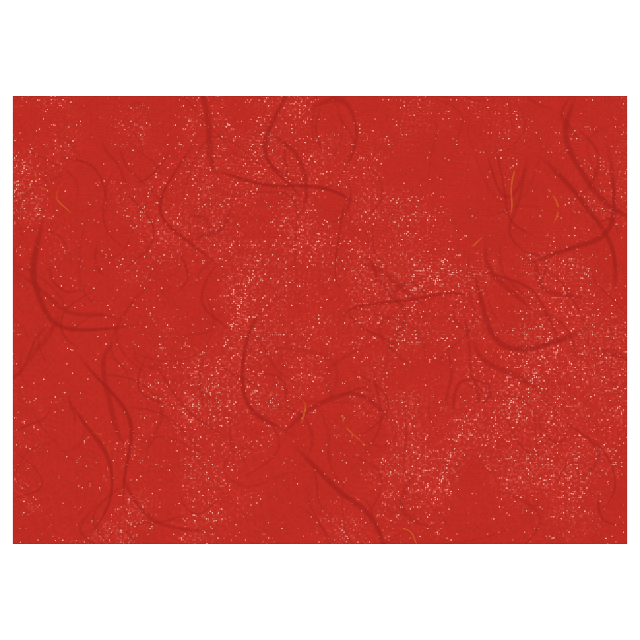
A WebGL 2 fragment shader for this texture:

```glsl
#version 300 es
precision highp float;
// Sheet of red mulberry paper with tangled fibres and pale flecks on white.

#define SHEET_MIN vec2(0.020, 0.150)
#define SHEET_MAX vec2(0.980, 0.850)
#define BASE_RED vec3(0.748, 0.172, 0.136)
#define FIBRE_RED vec3(0.625, 0.130, 0.108)
#define PALE_RED vec3(0.835, 0.310, 0.265)
#define FLECK_PINK vec3(1.0, 0.80, 0.75)
#define GOLD vec3(0.82, 0.42, 0.14)
#define THICK_COUNT 30
#define FINE_COUNT 150
#define GOLD_COUNT 10
#define FLECK_CELLS 330.0
#define GRAIN_CELLS 400.0

uniform vec2 u_resolution;
out vec4 fragColor;

float hash(vec2 p) {
    return fract(sin(dot(p, vec2(127.1, 311.7))) * 43758.5);
}

float noise(vec2 p) {
    vec2 i = floor(p), f = fract(p);
    f = f * f * (3.0 - 2.0 * f);
    return mix(mix(hash(i), hash(i + vec2(1, 0)), f.x),
               mix(hash(i + vec2(0, 1)), hash(i + vec2(1, 1)), f.x), f.y);
}

float fbm(vec2 p) {
    float sum = 0.0, amp = 0.5;
    for (int i = 0; i < 4; i++) {
        sum += amp * noise(p);
        p = p * 2.03 + 17.3;
        amp *= 0.5;
    }
    return sum / 0.9375;
}

// Coverage of one tapered, wavy strand with a parabolic bend
float fibre(vec2 p, vec2 seed, float halfLen, float width, float bend, float pixel) {
    vec2 centre = mix(SHEET_MIN, SHEET_MAX, vec2(hash(seed), hash(seed + 3.1)));
    float steep = -1.15 + 0.9 * (hash(seed + 5.7) - 0.5);
    float angle = hash(seed + 7.9) < 0.5 ? steep : 6.283 * hash(seed + 9.3);
    vec2 dir = vec2(cos(angle), sin(angle));
    vec2 q = p - centre;
    q = vec2(dot(q, dir), dot(q, vec2(-dir.y, dir.x)));
    float t = q.x / halfLen;
    if (abs(t) > 1.0) return 0.0;
    float curve = bend * (hash(seed + 11.2) - 0.5);
    float phase = 4.0 * t + 6.283 * hash(seed + 13.4);
    float y = halfLen * (curve * t * t + 0.06 * sin(phase));
    float slope = 2.0 * curve * t + 0.24 * cos(phase);
    float dist = abs(q.y - y) / sqrt(1.0 + slope * slope);
    float w = width * (1.0 - 0.6 * t * t) + 0.6 * pixel;
    return (1.0 - smoothstep(0.15 * w, w, dist)) * (1.0 - smoothstep(0.55, 1.0, abs(t)));
}

// Round flecks, one jittered candidate per cell
float flecks(vec2 p, float density) {
    vec2 g = p * FLECK_CELLS, cell = floor(g);
    vec2 offset = 0.5 + 0.4 * (vec2(hash(cell + 2.3), hash(cell + 4.7)) - 0.5);
    float spot = 1.0 - smoothstep(0.15, 0.75, length(fract(g) - offset));
    float glow = hash(cell + 8.1);
    return spot * step(1.0 - density, hash(cell)) * (0.15 + 0.75 * glow * glow * glow);
}

vec3 paper(vec2 p, float pixel) {
    // Cloudy pulp and fine grain
    float cloud = fbm(p * 7.0 + 3.0);
    float thin = smoothstep(0.40, 0.72, 0.55 * cloud + 0.45 * fbm(p * 19.0 + 40.0));
    float grain = noise(p * GRAIN_CELLS);
    vec3 colour = BASE_RED * (0.98 + 0.04 * fbm(p * 30.0));
    colour *= 1.0 + 0.07 * (grain - 0.5);
    colour = mix(colour, PALE_RED, thin * (0.08 + 0.55 * smoothstep(0.5, 0.95, grain)));
    colour = mix(colour, FLECK_PINK, flecks(p, 0.02 + 0.22 * thin));

    // Bent paths shared by all strands
    vec2 warp = vec2(noise(p * 9.0), noise(p * 9.0 + 31.0)) - 0.5;
    vec2 q = p + 0.045 * warp;
    float dark = 0.0;
    for (int i = 0; i < THICK_COUNT; i++) {
        vec2 seed = vec2(float(i) + 1.0, 2.7);
        float size = hash(seed + 15.0);
        float cover = fibre(q, seed, 0.05 + 0.09 * size, 0.0035 + 0.004 * hash(seed + 18.0), 1.8, pixel);
        dark += (1.0 - dark) * cover * (0.35 + 0.4 * size);
    }
    for (int i = 0; i < FINE_COUNT; i++) {
        vec2 seed = vec2(float(i) + 1.0, 53.9);
        float size = hash(seed + 15.0);
        float cover = fibre(q, seed, 0.025 + 0.06 * size, 0.0014 + 0.0024 * hash(seed + 18.0), 2.6, pixel);
        dark += (1.0 - dark) * cover * (0.15 + 0.35 * hash(seed + 21.0));
    }
    colour = mix(colour, FIBRE_RED * (0.98 + 0.04 * grain), dark);

    // Sparse broken golden threads
    float gold = 0.0;
    for (int i = 0; i < GOLD_COUNT; i++) {
        vec2 seed = vec2(float(i) + 1.0, 91.3);
        gold = max(gold, fibre(q, seed, 0.02 + 0.025 * hash(seed + 15.0), 0.0012, 1.0, pixel));
    }
    return mix(colour, GOLD, 0.65 * gold * smoothstep(0.3, 0.7, noise(p * 110.0)));
}

void main() {
    vec2 p = gl_FragCoord.xy / u_resolution;
    float pixel = 1.0 / min(u_resolution.x, u_resolution.y);
    vec2 inside = min(p - SHEET_MIN, SHEET_MAX - p);
    float edge = min(inside.x, inside.y);
    float sheet = smoothstep(-0.5 * pixel, 0.5 * pixel, edge);
    vec3 red = paper(p, pixel) * mix(0.92, 1.0, smoothstep(0.0, 0.003, edge));
    fragColor = vec4(mix(vec3(1.0), red, sheet), 1.0);
}
```
